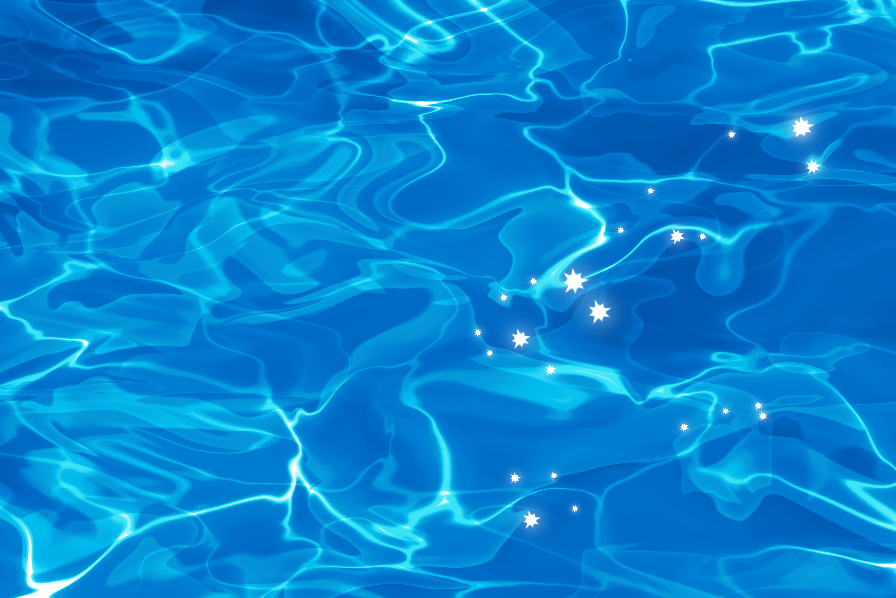
This texture is drawn by a Shadertoy shader. Its source:

```glsl
// Sunlit swimming pool water: a web of caustic light, soft folds and sun glints.

vec2 hash2(vec2 p) {
    vec3 h = fract(p.xyx * vec3(0.1031, 0.1030, 0.0973));
    h += dot(h, h.yzx + 33.33);
    return fract((h.xx + h.yz) * h.zy);
}

// Smooth value noise with two independent channels
vec2 noise2(vec2 p) {
    vec2 i = floor(p), f = fract(p);
    vec2 u = f * f * f * (f * (f * 6.0 - 15.0) + 10.0);
    vec2 low = mix(hash2(i), hash2(i + vec2(1, 0)), u.x);
    vec2 high = mix(hash2(i + vec2(0, 1)), hash2(i + vec2(1, 1)), u.x);
    return mix(low, high, u.y);
}

float fbm(vec2 p) {
    float sum = 0.0, amp = 0.55;
    for (int i = 0; i < 3; i++) {
        sum += amp * noise2(p).x;
        p = mat2(0.8, 0.6, -0.6, 0.8) * p * 2.03 + 17.3;
        amp *= 0.5;
    }
    return sum;
}

vec2 warp(vec2 p, float amount) {
    p += amount * (noise2(p * 1.1 + 5.2) - 0.5);
    p += amount * 0.55 * (noise2(p * 2.3 + 31.7) - 0.5);
    return p + amount * 0.16 * (noise2(p * 5.5 + 11.1) - 0.5);
}

// Rounded distance to the cell walls; negative where walls meet
float cellWall(vec2 p, float sharpness) {
    vec2 base = floor(p), f = fract(p), nearCell = vec2(0), nearest = vec2(0);
    float best = 1e3;
    for (int y = -1; y <= 1; y++)
    for (int x = -1; x <= 1; x++) {
        vec2 cell = vec2(x, y);
        vec2 r = cell + 0.1 + 0.8 * hash2(base + cell) - f;
        if (dot(r, r) < best) { best = dot(r, r); nearest = r; nearCell = cell; }
    }
    float sum = 0.0;
    for (int y = -2; y <= 2; y++)
    for (int x = -2; x <= 2; x++) {
        if (x == 0 && y == 0) continue;
        vec2 cell = nearCell + vec2(x, y);
        vec2 r = cell + 0.1 + 0.8 * hash2(base + cell) - f;
        sum += exp(-sharpness * dot(0.5 * (nearest + r), normalize(r - nearest)));
    }
    return -log(max(sum, 1e-9)) / sharpness;
}

// Bright thread with a soft halo, hottest at the junctions
float thread(float d, float width, float halo) {
    float e = max(d, 0.0);
    float node = 1.0 - smoothstep(-0.034, -0.008, d);
    return 0.62 * exp(-e * e / (width * width)) + 0.3 * exp(-e / halo) + 0.3 * node;
}

// Sheet of light: crisp on one side, fading out on the other
float fold(float field, float level, float fade) {
    float s = field - level;
    return smoothstep(0.0, 0.018, s) * exp(-max(s, 0.0) * fade);
}

// Small star with short uneven rays
float glint(vec2 p, float size, float phase) {
    float r = length(p), angle = atan(p.y, p.x + 1e-6);
    float rays = pow(abs(cos(4.0 * angle + phase)), 5.0) * (0.7 + 0.3 * cos(3.0 * angle));
    float reach = size * (0.75 + 0.6 * rays);
    return 1.0 - smoothstep(0.65, 1.15, r / reach) + 0.3 * exp(-r * r / (size * size * 3.0));
}

float sunGlints(vec2 p) {
    float sum = 0.0;
    for (int c = 0; c < 6; c++) {
        vec2 h = hash2(vec2(c, 7));
        vec2 centre = vec2(mix(0.75, 1.3, h.x), mix(0.16, 0.76, float(c) / 5.0));
        for (int k = 0; k < 4; k++) {
            vec2 offset = (hash2(vec2(k + 3, c * 5 + 2)) - 0.5) * vec2(0.2, 0.09);
            vec2 look = hash2(vec2(c * 9 + 4, k + 21));
            sum += glint(p - centre - offset, mix(0.005, 0.018, look.x * look.x), look.y * 6.28);
        }
    }
    return sum;
}

// Deep blue through cyan to white
vec3 waterColour(float t) {
    vec3 c = mix(vec3(0.0, 0.27, 0.60), vec3(0.0, 0.35, 0.69), smoothstep(-0.2, 0.02, t));
    c = mix(c, vec3(0.0, 0.42, 0.77), smoothstep(0.02, 0.18, t));
    c = mix(c, vec3(0.0, 0.49, 0.82), smoothstep(0.18, 0.34, t));
    c = mix(c, vec3(0.02, 0.59, 0.85), smoothstep(0.34, 0.52, t));
    c = mix(c, vec3(0.01, 0.73, 0.93), smoothstep(0.52, 0.74, t));
    c = mix(c, vec3(0.22, 0.89, 0.96), smoothstep(0.74, 1.0, t));
    return mix(c, vec3(1.0), smoothstep(1.08, 1.5, t));
}

void mainImage(out vec4 fragColor, in vec2 fragCoord) {
    vec2 uv = fragCoord / iResolution.y;

    // Receding surface: cells shrink and flatten with distance
    vec2 surface = vec2((uv.x - 0.75) * (3.0 + 0.8 * uv.y), uv.y * (4.6 + 1.4 * uv.y)) + 20.0;
    vec2 flow = warp(surface, 0.85);

    // Body of the water, darker towards the far left
    float light = 0.11 + 0.55 * (fbm(flow * vec2(0.7, 1.1) + 40.0) - 0.48);
    light -= 0.13 * smoothstep(0.6, 1.1, uv.y - 0.25 * uv.x);

    // Main web and a fainter, flatter second web
    vec2 vary = noise2(surface * 0.9 + 63.0);
    float power = mix(0.3, 1.25, smoothstep(0.15, 0.85, vary.x));
    light += power * thread(cellWall(flow, 20.0), mix(0.014, 0.042, vary.y * vary.y), 0.06);
    vec2 fine = warp(surface * vec2(0.85, 1.35) + 90.0, 1.1);
    float finePower = 0.55 * smoothstep(0.35, 0.8, vary.y) * mix(0.6, 1.0, uv.y);
    light += finePower * thread(cellWall(fine, 20.0), 0.022, 0.06);

    // Folded sheets of light
    float grain = 0.6 + 0.7 * noise2(flow * 2.5 + 8.0).y;
    light += 0.38 * grain * fold(fbm(flow * vec2(0.9, 1.2) + 130.0), 0.58, 8.0);
    light += 0.26 * grain * fold(fbm(fine * vec2(1.0, 0.9) + 170.0), 0.6, 12.0);

    vec3 colour = mix(waterColour(light), vec3(1.0), clamp(sunGlints(uv), 0.0, 1.0));
    fragColor = vec4(colour, 1.0);
}
```
